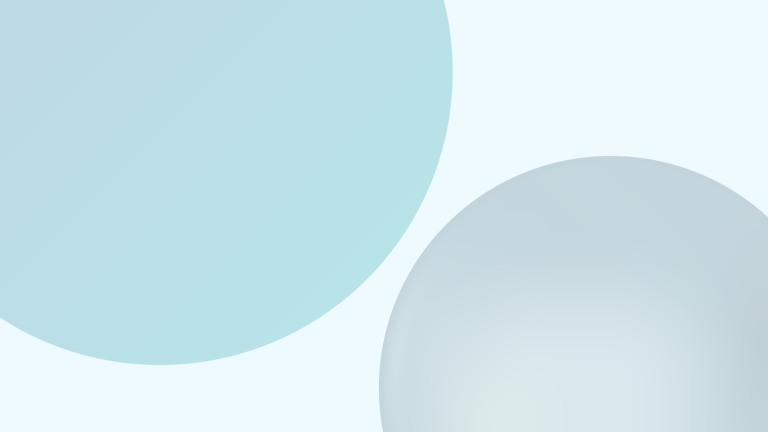
Write a Shadertoy shader that draws this background.

```glsl
// Two large pastel discs on pale ice blue: a flat diagonal gradient and a pearly glass ball.

const vec3 ICE = vec3(0.932, 0.981, 1.0);
const vec3 LAVENDER = vec3(0.743, 0.851, 0.902);
const vec3 AQUA = vec3(0.722, 0.890, 0.910);
const vec3 PEARL_GREY = vec3(0.770, 0.840, 0.868);
const vec3 PEARL_LIGHT = vec3(0.850, 0.910, 0.930);
const vec3 PEARL_MINT = vec3(0.868, 0.925, 0.915);
const vec3 PEARL_TEAL = vec3(0.755, 0.855, 0.870);
const vec3 PEARL_SHADE = vec3(0.755, 0.815, 0.840);

float hash(float n) {
    return fract(sin(n * 127.1) * 43758.5453);
}

// Smooth one-dimensional value noise
float noise(float x) {
    float cell = floor(x);
    float f = fract(x);
    return mix(hash(cell), hash(cell + 1.0), f * f * (3.0 - 2.0 * f));
}

float circleDistance(vec2 p, vec2 center, float radius) {
    return length(p - center) - radius;
}

float roundBoxDistance(vec2 p, vec2 halfSize, float corner) {
    vec2 q = abs(p) - halfSize + corner;
    return length(max(q, 0.0)) + min(max(q.x, q.y), 0.0) - corner;
}

float coverage(float d, float pixel) {
    return 1.0 - smoothstep(-0.75 * pixel, 0.75 * pixel, d);
}

// Soft elliptical spot, rotated by angle
float spot(vec2 p, vec2 center, vec2 size, float angle) {
    float c = cos(angle);
    float s = sin(angle);
    vec2 q = mat2(c, -s, s, c) * (p - center) / size;
    return exp(-dot(q, q));
}

// Diagonal gradient with faint streaks across it
vec3 gradientDisc(vec2 p) {
    float along = dot(p - vec2(0.0, 1.0), vec2(0.7071, -0.7071));
    float streak = noise(along * 16.0) - 0.5;
    return mix(LAVENDER, AQUA, clamp(along * 0.95 + 0.10 * streak, 0.0, 1.0));
}

// Grey pearl with an inner glow, tinted reflections and a light left rim
vec3 pearlBall(vec2 p, float d) {
    float glow = 1.0 - smoothstep(-0.18, 0.17, roundBoxDistance(p - vec2(1.33, -0.02), vec2(0.28, 0.33), 0.2));
    vec3 color = mix(PEARL_GREY, PEARL_TEAL, 0.5 * spot(p, vec2(1.47, 0.46), vec2(0.32, 0.05), -0.72));
    color = mix(color, PEARL_TEAL, 0.4 * spot(p, vec2(1.12, 0.43), vec2(0.12, 0.04), 0.4));
    color = mix(color, PEARL_LIGHT, 0.35 * spot(p, vec2(1.0, 0.15), vec2(0.13, 0.26), 0.0));
    color = mix(color, PEARL_SHADE, 0.8 * spot(p, vec2(1.76, 0.2), vec2(0.09, 0.24), 0.0));
    color = mix(color, PEARL_LIGHT, glow);
    color = mix(color, PEARL_MINT, 0.7 * spot(p, vec2(1.16, 0.03), vec2(0.11, 0.11), 0.0));
    float rim = exp(-pow((d + 0.035) / 0.022, 2.0));
    color = mix(color, PEARL_LIGHT, 0.35 * rim * spot(p, vec2(0.93, 0.18), vec2(0.12, 0.18), 0.0));
    return mix(color, PEARL_SHADE, 0.4 * smoothstep(-0.025, 0.0, d));
}

void mainImage(out vec4 fragColor, in vec2 fragCoord) {
    vec2 p = fragCoord / iResolution.y;
    float pixel = 1.0 / iResolution.y;

    float discDistance = circleDistance(p, vec2(0.370, 0.833), 0.678);
    float ballDistance = circleDistance(p, vec2(1.414, 0.102), 0.537);

    vec3 color = mix(ICE, gradientDisc(p), coverage(discDistance, pixel));
    color = mix(color, pearlBall(p, ballDistance), coverage(ballDistance, pixel));
    fragColor = vec4(color, 1.0);
}
```
